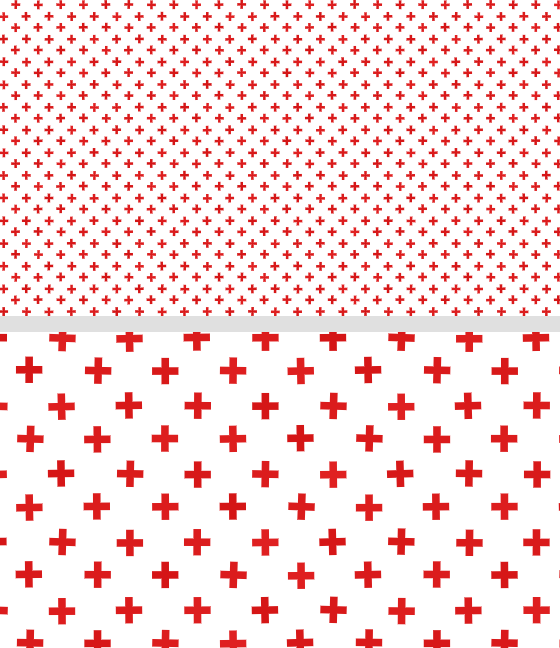
Top, the full canvas; bottom, a detail of the centre.
A WebGL 2 fragment shader for this pattern:

```glsl
#version 300 es
precision highp float;

uniform vec2 u_resolution;
out vec4 fragColor;

// Lengths are fractions of the canvas height
const vec2 PERIOD = vec2(0.07157, 0.07185);
const vec2 FIRST_CROSS = vec2(0.0493, 0.9852);
const vec2 SECOND_OFFSET = vec2(0.475, -0.52);  // in periods
const float ARM_LENGTH = 0.0139;                // centre to tip
const float ARM_HALF_WIDTH = 0.0040;
const float JITTER = 0.0009;
const float TILT = 0.035;                       // radians
const float SHADE_VARIATION = 0.025;
const vec3 PAPER = vec3(1.0);
const vec3 RED = vec3(0.855, 0.105, 0.108);

// Layered sines: a repeatable value in -1..1 for each cross
float wobble(vec2 id, float seed) {
    float a = sin(dot(id, vec2(2.39, 4.17)) + seed);
    float b = sin(dot(id, vec2(5.13, 1.71)) + seed * 2.3);
    return 0.5 * (a + b);
}

float boxDistance(vec2 p, vec2 halfSize) {
    vec2 d = abs(p) - halfSize;
    return length(max(d, 0.0)) + min(max(d.x, d.y), 0.0);
}

float crossDistance(vec2 p) {
    vec2 arm = vec2(ARM_LENGTH, ARM_HALF_WIDTH);
    return min(boxDistance(p, arm), boxDistance(p, arm.yx));
}

void main() {
    vec2 p = gl_FragCoord.xy / u_resolution.y;
    float pixel = 1.0 / u_resolution.y;
    vec3 color = PAPER;

    // Two interleaved grids form the staggered rows
    for (int layer = 0; layer < 2; layer++) {
        float seed = 1.0 + 3.7 * float(layer);
        vec2 grid = (p - FIRST_CROSS) / PERIOD - SECOND_OFFSET * float(layer);
        vec2 id = floor(grid + 0.5);
        vec2 local = (grid - id) * PERIOD;

        // Slight misplacement and tilt of each cross
        local -= JITTER * vec2(wobble(id, seed), wobble(id, seed + 1.9));
        float angle = TILT * wobble(id, seed + 4.1);
        float c = cos(angle), s = sin(angle);
        local = mat2(c, -s, s, c) * local;

        float coverage = clamp(0.5 - crossDistance(local) / pixel, 0.0, 1.0);
        vec3 ink = RED + SHADE_VARIATION * wobble(id, seed + 6.3);
        color = mix(color, ink, coverage);
    }

    fragColor = vec4(color, 1.0);
}
```
